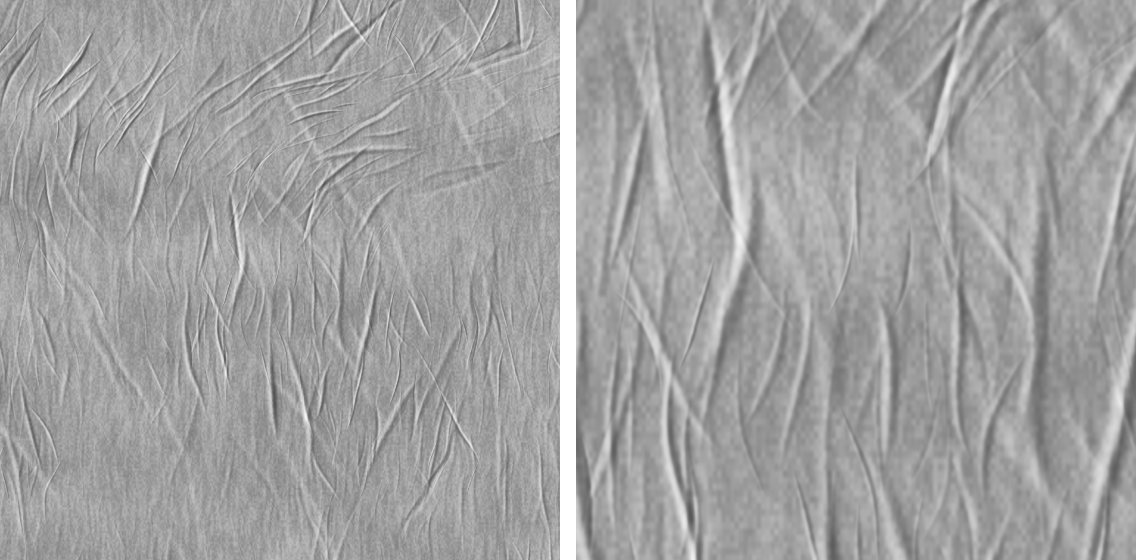
Left, the full canvas; right, a detail of the centre.
A WebGL 1 fragment shader for this texture:

```glsl
precision highp float;
// Crumpled grey cloth: clustered slanting creases over fine upright fibres.
uniform vec2 u_resolution;

#define BASE_GREY 0.632
#define CREASE_GAIN 0.37
#define CREASE_WIDTH 0.0048
#define PALE_FOLD_GAIN 0.13
#define FIBRE_GAIN 0.11
#define GRAIN_GAIN 0.10
#define SHADE_GAIN 0.13
#define WARP 0.012
#define UPRIGHT_ANGLE 1.47
#define CROSS_ANGLE 2.05

vec4 hash4(vec3 p) {
  vec4 q = fract(p.xyzx * vec4(0.1031, 0.1030, 0.0973, 0.1099));
  q += dot(q, q.wzxy + 33.33);
  return fract((q.xxyz + q.yzzw) * q.zywx);
}

float noise(vec2 p, float seed) {
  vec2 i = floor(p);
  vec2 f = fract(p);
  f = f * f * (3.0 - 2.0 * f);
  float a = hash4(vec3(i, seed)).x;
  float b = hash4(vec3(i + vec2(1.0, 0.0), seed)).x;
  float c = hash4(vec3(i + vec2(0.0, 1.0), seed)).x;
  float d = hash4(vec3(i + 1.0, seed)).x;
  return mix(mix(a, b, f.x), mix(c, d, f.x), f.y);
}

// Upright below, swinging into diagonals across the upper part.
float creaseAngle(vec2 c) {
  float right = smoothstep(0.15, 0.7, c.x);
  float start = mix(0.62, 0.46, right);
  float swing = smoothstep(start, start + 0.28, c.y) * (1.0 - smoothstep(0.88, 0.98, c.y));
  float diagonal = mix(1.0, 0.5, right);
  return mix(UPRIGHT_ANGLE, diagonal, swing) + 0.5 * (noise(c * 4.0, 7.0) - 0.5);
}

// x: distance along a tapered stroke (-1..1), y: signed distance across it.
vec2 strokeSpace(vec2 d, float angle, float halfLength, float bend) {
  vec2 dir = vec2(cos(angle), sin(angle));
  float along = dot(d, dir) / halfLength;
  float across = dot(d, vec2(-dir.y, dir.x)) - bend * halfLength * along * along;
  return vec2(along, across);
}

// Two creases per cell, each bright on one flank and dark on the other.
float creaseLayer(vec2 p, float cell, float width, float seed) {
  float sum = 0.0;
  vec2 home = floor(p / cell);
  for (int k = 0; k < 18; k++) {
    float n = float(k);
    vec2 id = home + vec2(mod(n, 3.0), mod(floor(n / 3.0), 3.0)) - 1.0;
    float copy = seed + floor(n / 9.0) * 3.0;
    vec4 r = hash4(vec3(id, copy));
    vec4 s = hash4(vec3(id, copy + 41.0));
    vec2 center = (id + r.xy) * cell;
    float angle = creaseAngle(center) + (r.z - 0.5) * 0.55;
    angle = mix(angle, CROSS_ANGLE, step(0.9, s.w));
    vec2 q = strokeSpace(p - center, angle, cell * mix(0.5, 0.94, s.x), (s.y - 0.5) * 0.35);
    float taper = max(0.0, 1.0 - q.x * q.x);
    float x = q.y / (width * mix(0.55, 1.35, r.w) * (0.45 + 0.55 * taper));
    float cluster = mix(0.25, 1.2, smoothstep(0.28, 0.72, noise(center * 5.0, 19.0)));
    float strength = mix(0.2, 1.0, s.z * s.z) * cluster * taper;
    float flank = mix(-1.0, 1.0, step(0.2, fract(s.z * 17.0)));
    sum += strength * exp(-x * x) * (1.9 * x * flank + (s.w - 0.45) * 0.9);
  }
  return sum;
}

// Long pale folds running down to the right, sparse and soft.
float paleFolds(vec2 p) {
  float cell = 0.2;
  float sum = 0.0;
  vec2 home = floor(p / cell);
  for (int k = 0; k < 9; k++) {
    float n = float(k);
    vec2 id = home + vec2(mod(n, 3.0), floor(n / 3.0)) - 1.0;
    vec4 r = hash4(vec3(id, 83.0));
    vec2 d = p - (id + r.xy) * cell;
    vec2 q = strokeSpace(d, CROSS_ANGLE + (r.z - 0.5) * 0.4, cell * 0.85, (r.w - 0.5) * 0.15);
    float x = q.y / 0.006;
    float taper = max(0.0, 1.0 - q.x * q.x);
    sum += step(0.55, r.w) * taper * (exp(-x * x) - 0.3 * exp(-x * x * 0.2));
  }
  return sum;
}

void main() {
  vec2 uv = gl_FragCoord.xy / min(u_resolution.x, u_resolution.y);
  vec2 p = uv + WARP * (vec2(noise(uv * 17.0, 3.0), noise(uv * 17.0, 5.0)) - 0.5);

  // Creases at three sizes, from long folds to fine wrinkles
  float relief = creaseLayer(p, 0.16, CREASE_WIDTH, 11.0);
  relief += 0.85 * creaseLayer(p, 0.095, CREASE_WIDTH * 0.75, 23.0);
  relief += 0.5 * creaseLayer(p, 0.055, CREASE_WIDTH * 0.5, 37.0);
  float tone = CREASE_GAIN * relief + PALE_FOLD_GAIN * paleFolds(p);

  // Broad shading, woven fibres and grain
  tone += SHADE_GAIN * (0.6 * noise(p * vec2(4.0, 11.0), 51.0) + 0.4 * noise(p * vec2(26.0, 9.0), 53.0) - 0.5);
  tone += FIBRE_GAIN * (noise(p * vec2(210.0, 34.0), 57.0) - 0.5);
  tone += GRAIN_GAIN * (noise(uv * vec2(380.0, 260.0), 61.0) - 0.5);

  // Soft limit keeps the deepest creases grey
  tone /= 1.0 + 1.2 * abs(tone);
  gl_FragColor = vec4(vec3(BASE_GREY + tone), 1.0);
}
```
